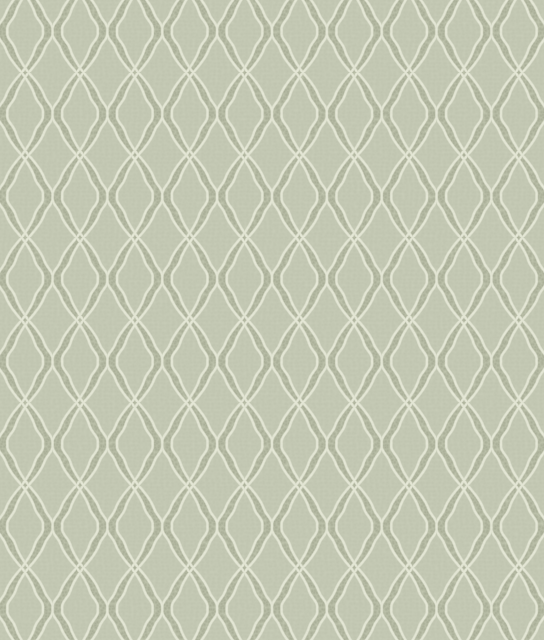
Give the GLSL for this pattern, as a WebGL 1 fragment shader.

```glsl
precision highp float;
// Sage ogee trellis: crossing double lines with a mottled darker band between them.

uniform vec2 u_resolution;

#define REPEATS vec2(9.917, 7.754)      // cells across and down
#define OFFSET vec2(0.458, 0.375)       // centre of the first cell, in cells
#define CELL_ASPECT 1.502               // cell height over cell width
#define LINE_HALF 0.023                 // half line width, in cell widths
#define SOFTNESS 0.017                  // edge blur, in cell widths
#define TIP 0.062                       // half width of a crossing
#define GRAIN_SCALE 17.0                // specks per cell width
#define GROUND_COLOR vec3(0.763, 0.782, 0.700)
#define BAND_COLOR vec3(0.700, 0.720, 0.630)
#define LINE_COLOR vec3(0.890, 0.900, 0.832)

vec2 hash2(vec2 p) {
  vec2 q = vec2(dot(p, vec2(127.1, 311.7)), dot(p, vec2(269.5, 183.3)));
  return fract(sin(q) * 43758.5);
}

// Distance to the nearest scattered point
float cellular(vec2 p) {
  vec2 base = floor(p);
  float nearest = 2.0;
  for (int j = -1; j <= 1; j++) {
    for (int i = -1; i <= 1; i++) {
      vec2 corner = base + vec2(float(i), float(j));
      nearest = min(nearest, distance(p, corner + hash2(corner)));
    }
  }
  return nearest;
}

// Half width of a contour at height t: 0 at the waist, 1 at the crossing
float contour(float t, float waist, float tip) {
  float shoulder = 0.145 * smoothstep(0.06, 0.46, t);
  float taper = pow(clamp((t - 0.4) / 0.6, 0.0, 1.0), 1.4);
  return waist - shoulder - (waist - 0.145 - tip) * taper;
}

float outerEdge(float t) { return contour(t, 0.5, TIP); }
float innerEdge(float t) { return contour(t, 0.325, -TIP); }

// Turns a horizontal offset into a distance from a sloping curve
float slopeScale(float rise) {
  float slope = rise / (0.02 * CELL_ASPECT);
  return inversesqrt(1.0 + slope * slope);
}

void main() {
  vec2 cells = gl_FragCoord.xy / u_resolution * REPEATS;
  vec2 folded = abs(fract(cells - OFFSET + 0.5) - 0.5);
  float x = folded.x;
  float t = folded.y * 2.0;
  float soft = max(SOFTNESS, 0.75 * REPEATS.x / u_resolution.x);

  // Signed distances to both contours
  float outerX = outerEdge(t);
  float innerX = innerEdge(t);
  float outerScale = slopeScale(outerEdge(t + 0.02) - outerEdge(t - 0.02));
  float innerScale = slopeScale(innerEdge(t + 0.02) - innerEdge(t - 0.02));
  float outerDist = (x - outerX) * outerScale;
  float innerDist = (x - innerX) * innerScale;
  float mirrorDist = (x + innerX) * innerScale;

  // Paper grain: cellular specks and a faint weave
  vec2 paper = cells * vec2(1.0, CELL_ASPECT);
  float speck = cellular(paper * GRAIN_SCALE) - 0.45;
  float weave = sin(paper.x * 61.0 + sin(paper.y * 9.0)) + sin(paper.y * 83.0);
  vec3 color = GROUND_COLOR + 0.018 * speck + 0.003 * weave;

  // Mottled band between the contours
  float band = smoothstep(-soft, soft, innerDist)
             * (1.0 - smoothstep(-soft, soft, outerDist));
  color = mix(color, BAND_COLOR + 0.085 * speck, band);

  // Pale lines
  float lineDist = min(abs(outerDist), min(abs(innerDist), abs(mirrorDist)));
  float line = 1.0 - smoothstep(LINE_HALF - soft, LINE_HALF + soft, lineDist);
  color = mix(color, LINE_COLOR + 0.02 * speck, line);

  gl_FragColor = vec4(color, 1.0);
}
```
